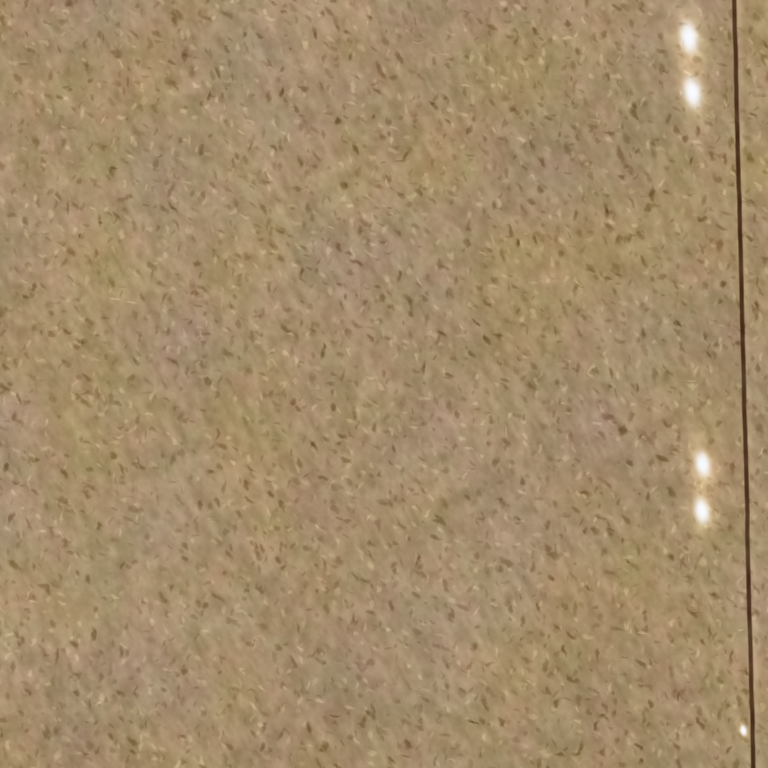
A Shadertoy shader for this texture:

```glsl
const vec3 STONE = vec3(0.645, 0.553, 0.423);
const vec3 SPECK_SHADE = vec3(0.150, 0.160, 0.165);
const vec3 FLECK_LIGHT = vec3(0.100, 0.098, 0.085);
const vec3 JOINT_BROWN = vec3(0.25, 0.155, 0.085);
const float GRAIN_ANGLE = 2.05;

vec2 hash2(vec2 p) {
    vec3 q = fract(p.xyx * vec3(0.1031, 0.1030, 0.0973));
    q += dot(q, q.yzx + 33.33);
    return fract((q.xx + q.yz) * q.zy);
}

float noise(vec2 p) {
    vec2 cell = floor(p), f = fract(p);
    f = f * f * (3.0 - 2.0 * f);
    float low = mix(hash2(cell).x, hash2(cell + vec2(1, 0)).x, f.x);
    float high = mix(hash2(cell + vec2(0, 1)).x, hash2(cell + vec2(1, 1)).x, f.x);
    return mix(low, high, f.y);
}

// Noise centred on zero, with two octaves
float cloud(vec2 p) {
    return 0.65 * noise(p) + 0.35 * noise(p * 2.1 + 17.3) - 0.5;
}

vec2 rotate(vec2 p, float angle) {
    float c = cos(angle), s = sin(angle);
    return vec2(c * p.x + s * p.y, c * p.y - s * p.x);
}

// Soft elongated grains scattered one per cell, leaning along the grain
float grains(vec2 uv, float cells, float density, float spread, float seed) {
    vec2 p = uv * cells;
    p += 0.35 * vec2(cloud(p * 2.3 + seed), cloud(p * 2.3 + seed + 41.0));
    vec2 home = floor(p);
    float cover = 0.0;
    for (int y = -1; y <= 1; y++) {
        for (int x = -1; x <= 1; x++) {
            vec2 cell = home + vec2(x, y);
            vec2 place = hash2(cell + seed);
            vec2 shape = hash2(cell + seed + 71.0);
            vec2 kind = hash2(cell + seed + 139.0);
            vec2 radius = vec2(mix(0.24, 0.50, shape.x), mix(0.14, 0.23, shape.y));
            float angle = GRAIN_ANGLE + spread * (kind.x - 0.5);
            float d = length(rotate(p - cell - place, angle) / radius);
            float strength = step(kind.y, density) * mix(0.4, 1.0, hash2(cell + seed + 211.0).x);
            cover = max(cover, strength * (1.0 - smoothstep(0.25, 1.1, d)));
        }
    }
    return cover;
}

// Mottled stone body with dark specks and pale flecks
vec3 stone(vec2 uv) {
    vec2 along = rotate(uv, GRAIN_ANGLE);
    vec3 color = STONE;
    color += 0.05 * cloud(uv * 5.0);
    color += vec3(0.03, 0.022, -0.055) * cloud(uv * 9.0 + 30.0);
    color += vec3(0.045, -0.005, 0.03) * cloud(uv * 28.0 + 60.0);
    color += 0.13 * cloud(along * vec2(55.0, 100.0));
    color += 0.05 * cloud(uv * 150.0 + 90.0);
    float patches = 0.85 + 0.6 * cloud(uv * 7.0 + 120.0);
    color -= SPECK_SHADE * patches * grains(uv, 42.0, 0.58, 1.7, 3.0);
    color -= 0.55 * SPECK_SHADE * grains(uv, 61.0, 0.50, 2.4, 307.0);
    color += FLECK_LIGHT * grains(uv, 54.0, 0.42, 2.2, 523.0);
    return color;
}

// Bright lamp reflection: cool white core inside a warm halo
vec3 addGlint(vec3 color, vec2 offset, float size) {
    vec2 q = rotate(offset, 0.18) / size;
    float halo = exp(-dot(q / vec2(0.018, 0.036), q / vec2(0.018, 0.036)));
    float core = exp(-pow(length(q / vec2(0.0105, 0.0185)), 3.0));
    color += vec3(0.20, 0.18, 0.13) * halo;
    return mix(color, vec3(0.97, 0.98, 1.0), core);
}

// Thin dark joint between slabs, with a faint pale lip
vec3 addJoint(vec3 color, vec2 uv) {
    float center = 0.981 - 0.025 * uv.y + 0.0012 * cloud(vec2(uv.y * 30.0, 5.0));
    float d = uv.x - center;
    color += 0.04 * exp(-pow((d - 0.006) / 0.004, 2.0));
    float line = 1.0 - smoothstep(0.0012, 0.0042, abs(d));
    float depth = 0.88 + 0.25 * cloud(vec2(uv.y * 45.0, 9.0));
    return mix(color, JOINT_BROWN, line * depth);
}

void mainImage(out vec4 fragColor, in vec2 fragCoord) {
    vec2 uv = fragCoord / iResolution.xy;
    vec3 color = addJoint(stone(uv), uv);

    // Two pairs of lamp reflections, the upper pair larger
    for (int i = 0; i < 4; i++) {
        float lower = float(i / 2);
        float side = float(i % 2) * 2.0 - 1.0;
        vec2 center = mix(vec2(0.8995, 0.9155), vec2(0.9145, 0.3650), lower);
        vec2 gap = mix(vec2(-0.0025, 0.0355), vec2(0.0005, 0.0305), lower);
        color = addGlint(color, uv - center - side * gap, mix(1.08, 0.9, lower));
    }
    color = addGlint(color, uv - vec2(0.968, 0.049), 0.4);
    fragColor = vec4(clamp(color, 0.0, 1.0), 1.0);
}
```
